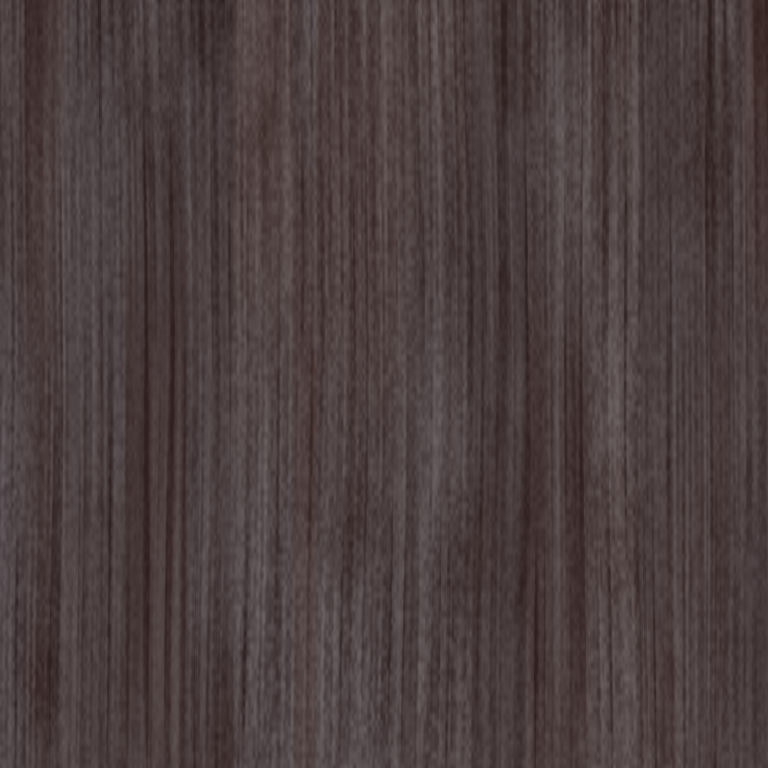
This texture is drawn by a WebGL 2 fragment shader. Its source:

```glsl
#version 300 es
precision highp float;
// Dark brown-grey wood veneer: narrow vertical staves with fine streaks, pores and smudges.

#define STAVES 15.0        // staves across the canvas
#define STAVE_TONE 0.45    // contrast between staves
#define STREAK_TONE 0.44   // contrast of medium streaks
#define FIBRE_TONE 0.50    // contrast of hair-thin fibres
#define FLECK_TONE 0.36    // contrast of short flecks
#define PORE_DEPTH 0.32    // darkness of pore lines
#define SMUDGE_DEPTH 0.22  // darkness of soft smudges
#define BASE_TONE 0.575
#define DARK_WOOD vec3(0.210, 0.154, 0.156)
#define LIGHT_WOOD vec3(0.390, 0.345, 0.347)
#define COOL_TINT vec3(-0.014, 0.003, 0.020)

uniform vec2 u_resolution;
out vec4 fragColor;

float hash(vec2 p) {
    vec3 q = fract(p.xyx * vec3(0.1031, 0.1030, 0.0973));
    q += dot(q, q.yzx + 33.33);
    return fract((q.x + q.y) * q.z);
}

// Smooth lattice noise, centred on zero
float grain(vec2 p) {
    vec2 cell = floor(p);
    vec2 f = fract(p);
    f = f * f * (3.0 - 2.0 * f);
    float low = mix(hash(cell), hash(cell + vec2(1.0, 0.0)), f.x);
    float high = mix(hash(cell + vec2(0.0, 1.0)), hash(cell + 1.0), f.x);
    return mix(low, high, f.y) - 0.5;
}

// x: brightness, y: coolness of one stave, drifting along its length
vec2 staveShade(float id, float y) {
    float shift = 40.0 * hash(vec2(id, 7.0));
    float fixedTone = hash(vec2(id, 19.0)) - 0.5;
    float drift = grain(vec2(id, y * 2.6 + shift));
    float cool = grain(vec2(id + 60.0, y * 1.6 + shift));
    return vec2(0.7 * fixedTone + 0.6 * drift, 0.7 * cool + 0.35 * drift);
}

// Staves of uneven width with crisp joints
vec2 staves(vec2 p) {
    float s = p.x * STAVES;
    float id = floor(s);
    float edge = id + mix(0.15, 0.85, hash(vec2(id, 3.0)));
    float side = smoothstep(-0.03, 0.03, s - edge);
    return mix(staveShade(id - 1.0, p.y), staveShade(id, p.y), side);
}

void main() {
    vec2 p = gl_FragCoord.xy / u_resolution.y + vec2(2.0, 3.0);
    vec2 stave = staves(p);

    // Gently bent fibre direction
    vec2 q = p;
    q.x += 0.008 * grain(p * vec2(5.0, 1.7)) + 0.0006 * sin(p.y * 9.0 + p.x * 30.0);

    // Long streaks from broad to hair-thin
    float streak = 0.35 * grain(q * vec2(52.0, 1.3))
                 + 0.85 * grain(q * vec2(125.0, 1.8) + 11.0);
    float fibre = grain(q * vec2(256.0, 3.5) + 23.0);

    // Short flecks, stronger on pale staves
    float fleck = grain(q * vec2(290.0, 120.0) + 37.0)
                + 0.5 * grain(q * vec2(170.0, 75.0) + 5.0);
    fleck *= 1.0 + 0.8 * stave.x;

    // Thin dark pores and soft stains
    float pore = smoothstep(0.20, 0.42, grain(q * vec2(175.0, 2.2) + 71.0));
    float stain = grain(q * vec2(15.0, 4.5) + 53.0) + 0.4 * grain(q * vec2(40.0, 8.0));
    float smudge = smoothstep(0.10, 0.45, stain);

    float tone = BASE_TONE + STAVE_TONE * stave.x + STREAK_TONE * streak
               + FIBRE_TONE * fibre + FLECK_TONE * fleck
               - PORE_DEPTH * pore - SMUDGE_DEPTH * smudge;

    vec3 color = mix(DARK_WOOD, LIGHT_WOOD, clamp(tone, -0.15, 1.15));
    color += COOL_TINT * (stave.y + 0.3 * streak - 0.2 * smudge);
    fragColor = vec4(color, 1.0);
}
```
